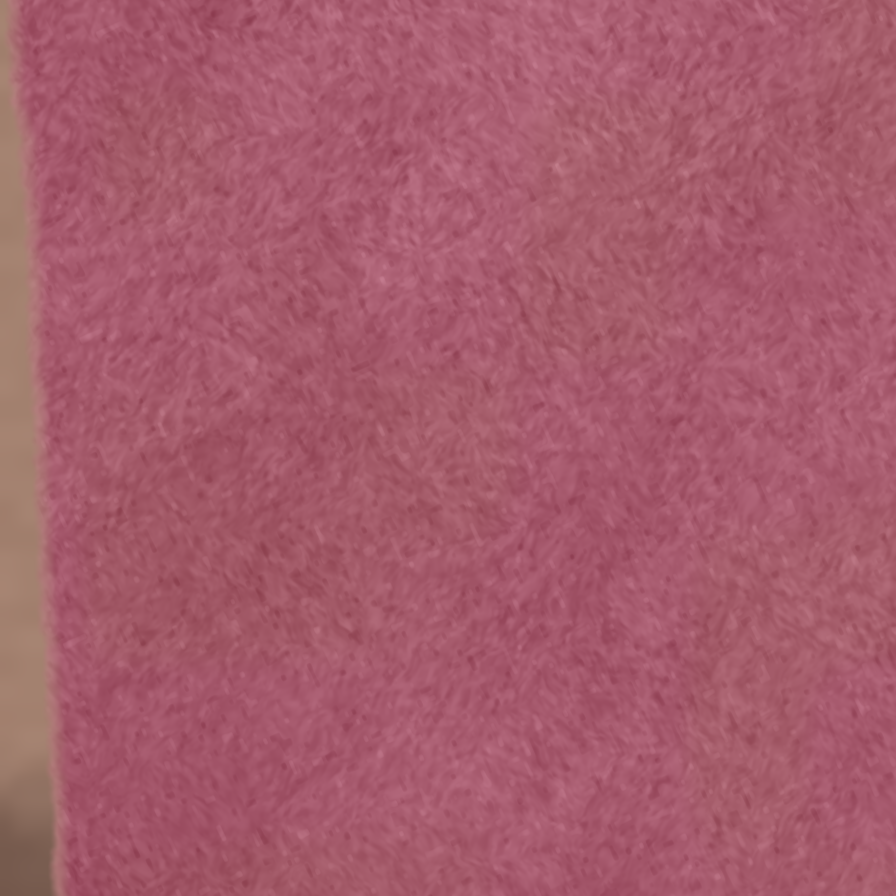
A WebGL 1 fragment shader for this texture:

```glsl
precision highp float;
// Rose plush cloth with brushed fine pile, its fuzzy left edge lying over a beige backdrop.

uniform vec2 u_resolution;

const vec3 PILE_DARK = vec3(0.630, 0.325, 0.402);
const vec3 PILE_LIGHT = vec3(0.682, 0.385, 0.462);
const vec3 WARM_SHIFT = vec3(-0.008, 0.008, -0.016);
const vec3 RIM_COLOR = vec3(0.68, 0.475, 0.465);
const vec3 BACKDROP = vec3(0.64, 0.505, 0.435);
const vec3 BACKDROP_SHADE = vec3(0.47, 0.36, 0.31);

const float EDGE_BOTTOM = 0.062;   // cloth edge at the bottom of the canvas
const float EDGE_LEAN = 0.046;     // how far the edge drifts left towards the top
const float EDGE_STEP = 0.008;     // small jog near the top corner
const float RIM_WIDTH = 0.022;
const float PATCH_SCALE = 6.5;
const float PATCH_CONTRAST = 1.2;
const float FIBRE_SCALE = 105.0;
const float FIBRE_CONTRAST = 2.0;
const float FLECK_CONTRAST = 0.8;

float hash(vec2 p) {
  return fract(sin(dot(p, vec2(127.1, 311.7))) * 43758.5453);
}

// Smooth value noise, centred on zero
float noise(vec2 p) {
  vec2 i = floor(p);
  vec2 f = fract(p);
  f = f * f * f * (f * (f * 6.0 - 15.0) + 10.0);
  float low = mix(hash(i), hash(i + vec2(1.0, 0.0)), f.x);
  float high = mix(hash(i + vec2(0.0, 1.0)), hash(i + vec2(1.0, 1.0)), f.x);
  return mix(low, high, f.y) - 0.5;
}

vec2 rotate(vec2 p, float angle) {
  float c = cos(angle);
  float s = sin(angle);
  return vec2(c * p.x + s * p.y, c * p.y - s * p.x);
}

float fbm(vec2 p) {
  float sum = 0.0;
  float weight = 0.6;
  for (int i = 0; i < 4; i++) {
    sum += weight * noise(p);
    p = rotate(p, 0.6) * 2.03 + 17.3;
    weight *= 0.55;
  }
  return sum;
}

// Short tufts stretched a little along the given angle
float tufts(vec2 p, float angle) {
  vec2 q = rotate(p, angle) * FIBRE_SCALE * vec2(0.75, 1.2);
  return 0.65 * noise(q) + 0.5 * noise(rotate(q, 0.5) * 1.7 + 41.0);
}

// Pile brushed in directions that drift across the cloth
float fibres(vec2 p) {
  vec2 bend = 0.008 * vec2(noise(p * 42.0), noise(p * 42.0 + 9.0));
  float lay = smoothstep(-0.08, 0.08, noise(p * 16.0 + 3.0));
  return mix(tufts(p + bend, 2.2), tufts(p + bend + 5.0, 0.95), lay);
}

float edgeAt(float y) {
  float jog = EDGE_STEP * smoothstep(0.84, 0.89, y);
  return EDGE_BOTTOM - EDGE_LEAN * y - jog + 0.003 * noise(vec2(y * 22.0, 2.0));
}

vec3 clothColor(vec2 p) {
  // Broad light from the upper right, then diagonal brushed patches
  float light = 0.44 + 0.6 * (p.x - 0.5) + 0.3 * (p.y - 0.5);
  vec2 slant = rotate(p, 0.85) * vec2(0.7, 1.25);
  float tone = light + PATCH_CONTRAST * fbm(slant * PATCH_SCALE + 4.0);

  // Fine pile, a little crisper near the top
  float crisp = mix(0.8, 1.1, p.y) + 0.4 * noise(p * 9.0 + 21.0);
  tone += FIBRE_CONTRAST * crisp * fibres(p);

  // Sparse dark gaps and bright tips
  float fleck = noise(rotate(p, 2.0) * FIBRE_SCALE * vec2(0.85, 1.2) + 63.0);
  tone += FLECK_CONTRAST * (smoothstep(0.28, 0.5, fleck) - smoothstep(0.25, 0.5, -fleck));

  // Faint warm cast, mostly in the lower part
  float low = 1.0 - smoothstep(0.15, 0.75, p.y);
  float warm = smoothstep(0.05, 0.4, noise(p * 6.0 + 31.0) + 0.1 * low);
  return mix(PILE_DARK, PILE_LIGHT, tone) + WARM_SHIFT * warm;
}

vec3 backdropColor(vec2 p) {
  float shade = 1.0 - smoothstep(0.03, 0.19, p.y + 0.02 * noise(p * 40.0));
  vec3 color = mix(BACKDROP, BACKDROP_SHADE, shade);
  return color + 0.03 * noise(p * vec2(25.0, 35.0));
}

void main() {
  vec2 p = gl_FragCoord.xy / u_resolution;
  float fuzz = 0.004 * noise(p * 70.0) + 0.002 * noise(p * 140.0);
  float inside = p.x - edgeAt(p.y) + fuzz;

  // Pale worn rim along the cloth edge
  float rim = 1.0 - smoothstep(0.002, RIM_WIDTH, inside);
  vec3 cloth = clothColor(p);
  cloth = mix(cloth, RIM_COLOR + 0.4 * (cloth - PILE_DARK), 0.9 * rim);

  float cover = smoothstep(-0.006, 0.006, inside);
  gl_FragColor = vec4(mix(backdropColor(p), cloth, cover), 1.0);
}
```
